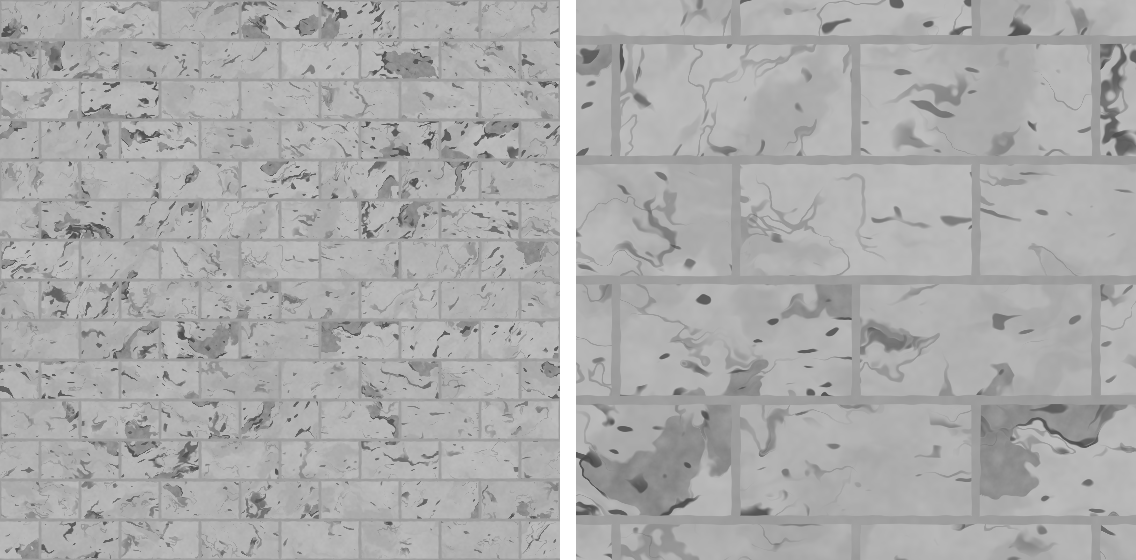
Left: the whole. Right: its middle third, enlarged.
This texture is drawn by a WebGL 1 fragment shader. Its source:

```glsl
precision highp float;
// Running-bond wall of grey marble tiles, each with its own veins, patches and flecks.

uniform vec2 u_resolution;

const vec2 TILES = vec2(7.0, 14.0);      // repeats across and down
const float JOINT_HALF = 0.037;          // half joint width, in tile heights
const vec3 MARBLE = vec3(0.708);
const vec3 STAIN = vec3(0.635);
const vec3 PATCH = vec3(0.525);
const vec3 VEIN = vec3(0.29);
const vec3 GROUT = vec3(0.615);

float hash(vec2 p) {
  vec3 h = fract(p.xyx * 0.1031);
  h += dot(h, h.yzx + 33.33);
  return fract((h.x + h.y) * h.z);
}

float noise(vec2 p) {
  vec2 i = floor(p), f = fract(p);
  f = f * f * (3.0 - 2.0 * f);
  float low = mix(hash(i), hash(i + vec2(1.0, 0.0)), f.x);
  float high = mix(hash(i + vec2(0.0, 1.0)), hash(i + 1.0), f.x);
  return mix(low, high, f.y);
}

float fbm(vec2 p) {
  float sum = 0.0, amplitude = 0.533;
  for (int i = 0; i < 4; i++) {
    sum += amplitude * noise(p);
    p = mat2(1.6, 1.2, -1.2, 1.6) * p + 7.3;
    amplitude *= 0.5;
  }
  return sum;
}

vec2 rotate(vec2 p, float angle) {
  float c = cos(angle), s = sin(angle);
  return vec2(c * p.x + s * p.y, c * p.y - s * p.x);
}

// Line of varying width along one level of a field
float contour(float field, float level, float width) {
  return 1.0 - smoothstep(width * 0.4, width + 0.006, abs(field - level));
}

// Marble at p (in tile heights); wear from 0 (plain) to 1 (heavily veined)
vec3 marble(vec2 p, vec2 id, float wear) {
  vec2 seed = 40.0 * vec2(hash(id + 3.1), hash(id + 17.7)) + id * 5.0;
  vec2 q = rotate(p, mix(-0.6, 1.1, hash(id + 29.3)));
  vec2 warp = vec2(fbm(q * 2.2 + seed), fbm(q * 2.2 + seed + 31.0)) - 0.5;
  vec2 bent = (q + warp * 0.7) * vec2(0.8, 1.5) + seed;

  // Cloudy ground with soft stains
  vec3 color = MARBLE + 0.035 * (hash(id + 51.0) - 0.5);
  color += 0.05 * (fbm(p * 4.0 + seed) - 0.5);
  color = mix(color, STAIN, 0.6 * smoothstep(0.52, 0.72, fbm(bent * 1.7 + 9.0)));

  // Mottled patches with broken dark rims
  float field = fbm(bent * 1.15 + 63.0);
  float level = mix(0.76, 0.57, wear);
  float broken = smoothstep(0.4, 0.8, noise(q * 4.0 + seed));
  vec3 mottled = PATCH + 0.16 * (fbm(q * 9.0 + seed) - 0.5);
  color = mix(color, mottled, 0.85 * smoothstep(level, level + 0.025, field));
  color = mix(color, VEIN, 0.9 * broken * contour(field, level, 0.024 * broken));

  // Faint hairlines and bolder broken veins
  float hairline = contour(fbm(bent * 1.4 + 21.0), 0.5, 0.012);
  float fade = smoothstep(0.35, 0.75, noise(q * 2.2 + seed + 11.0));
  color = mix(color, PATCH, 0.65 * hairline * fade);
  float swell = smoothstep(0.45, 0.85, noise(q * 2.7 + seed + 47.0));
  float bold = contour(fbm(bent + 85.0), 0.48, 0.035 * swell);
  color = mix(color, VEIN, bold * swell * mix(0.3, 0.95, wear));

  // Short flecks drawn out along the vein direction
  vec2 fleckPoint = (q + warp * 0.25) * vec2(5.0, 12.0) + seed;
  float cluster = noise(q * 1.8 + seed + 71.0);
  float cut = 0.95 - 0.13 * cluster - 0.06 * wear;
  float fleck = smoothstep(cut, cut + 0.07, noise(fleckPoint));
  return mix(color, VEIN, fleck * mix(0.5, 0.85, wear));
}

void main() {
  vec2 uv = gl_FragCoord.xy / u_resolution;
  vec2 grid = uv * TILES;

  // Even rows, counted from the bottom, shift by half a tile
  float row = floor(grid.y);
  grid.x += 0.5 * (1.0 - mod(row, 2.0));
  vec2 id = vec2(mod(floor(grid.x), TILES.x), row);
  vec2 p = fract(grid) * vec2(2.0, 1.0);

  // Distance to the nearest tile edge, slightly chipped
  vec2 edge = min(p, vec2(2.0, 1.0) - p);
  float inset = min(edge.x, edge.y) + 0.014 * (noise(uv * 150.0) - 0.5);
  float pixel = TILES.y / min(u_resolution.x, u_resolution.y);
  float face = smoothstep(-0.6, 0.6, (inset - JOINT_HALF) / pixel);

  float wear = pow(hash(id + 7.9), 1.6);
  vec3 stone = marble(p - vec2(1.0, 0.5), id, wear);
  vec3 grout = GROUT + 0.04 * (fbm(uv * 60.0) - 0.5);
  vec3 color = mix(grout, stone, face);

  // Fine grain over everything
  color += 0.018 * (noise(uv * 230.0) - 0.5);
  gl_FragColor = vec4(color, 1.0);
}
```
